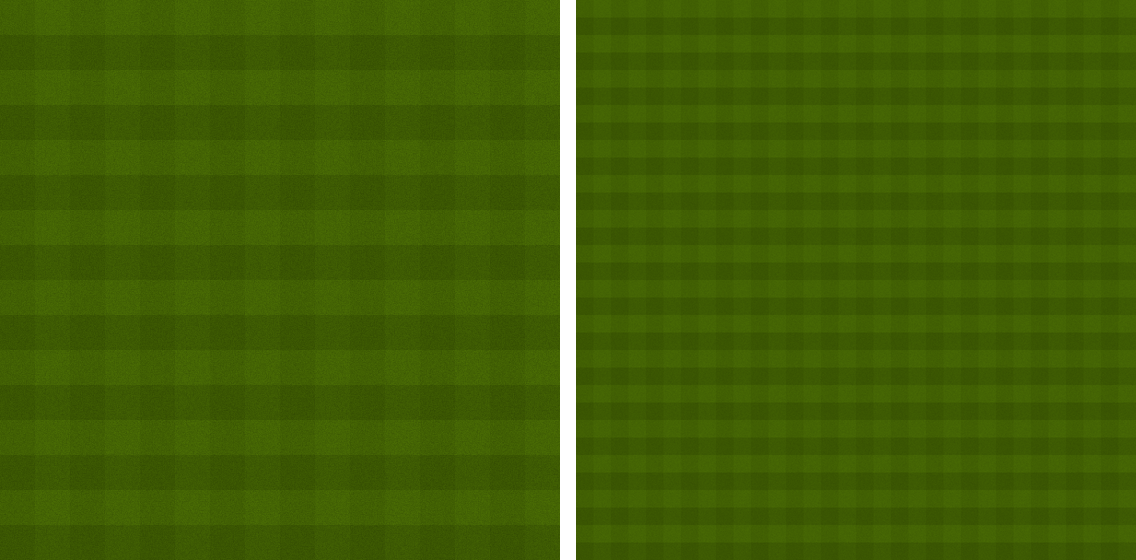
Left: one tile. Right: repeated 2 by 2.
Reproduce this texture procedurally as a WebGL 1 fragment shader.

```glsl
precision highp float;
// Mown lawn: eight pairs of light and dark bands across and down overlap
// into a soft check. Wrapped cellular and value noise add fine grass grain,
// and layered whole-period sines add a very faint wear.

uniform vec2 u_resolution;

const float TAU = 6.2831853;
const float REPEATS = 8.0;
const float BLADE_CELLS = 420.0;
const float SPECK_CELLS = 512.0;

const vec3 GRASS = vec3(0.246, 0.362, 0.012);
const vec3 ROW_TINT = vec3(0.0135, 0.0195, 0.002);
const vec3 COLUMN_TINT = vec3(0.0065, 0.0095, 0.001);

vec2 hash2(vec2 cell) {
  vec3 p = fract(cell.xyx * vec3(0.1031, 0.1030, 0.0973));
  p += dot(p, p.yzx + 33.33);
  return fract((p.xx + p.yz) * p.zy);
}

// Square wave from -1 (dark band first) to 1, with edges one pixel wide.
float band(float x, float repeats, float pixel) {
  float slope = TAU * repeats * pixel;
  return clamp(-2.0 * sin(TAU * repeats * x) / slope, -1.0, 1.0);
}

// Distance to the nearest scattered point, wrapping over the tile.
float cellular(vec2 uv, float cells) {
  vec2 p = uv * cells;
  vec2 base = floor(p);
  float nearest = 4.0;
  for (int y = -1; y <= 1; y++) {
    for (int x = -1; x <= 1; x++) {
      vec2 cell = base + vec2(float(x), float(y));
      vec2 offset = cell + hash2(mod(cell, cells)) - p;
      nearest = min(nearest, dot(offset, offset));
    }
  }
  return sqrt(nearest);
}

// Smooth value noise with its values at cell centres, wrapping over the tile.
float valueNoise(vec2 uv, float cells) {
  vec2 p = uv * cells - 0.5;
  vec2 cell = floor(p);
  vec2 f = smoothstep(0.0, 1.0, p - cell);
  vec2 a = mod(cell, cells);
  vec2 b = mod(cell + 1.0, cells);
  float low = mix(hash2(a).x, hash2(vec2(b.x, a.y)).x, f.x);
  float high = mix(hash2(vec2(a.x, b.y)).x, hash2(b).x, f.x);
  return mix(low, high, f.y);
}

// Broad, faint unevenness from sines with whole periods.
float wear(vec2 uv) {
  vec2 a = TAU * uv;
  return 0.5 * sin(3.0 * a.x + 2.0 * sin(a.y))
       + 0.3 * sin(5.0 * a.y + 2.0 * sin(2.0 * a.x))
       + 0.2 * sin(7.0 * a.x - 4.0 * a.y);
}

void main() {
  vec2 uv = gl_FragCoord.xy / u_resolution;
  vec2 pixel = 1.0 / u_resolution;

  // Mowing bands: rows contrast more strongly than columns.
  vec3 color = GRASS;
  color += ROW_TINT * band(uv.y, REPEATS, pixel.y);
  color += COLUMN_TINT * band(uv.x, REPEATS, pixel.x);

  // Grass grain and wear scale the brightness around its mean.
  float blades = 0.5 - cellular(uv, BLADE_CELLS);
  float specks = valueNoise(uv, SPECK_CELLS) - 0.5;
  color *= 1.0 + 0.13 * blades + 0.11 * specks + 0.004 * wear(uv);

  gl_FragColor = vec4(color, 1.0);
}
```
